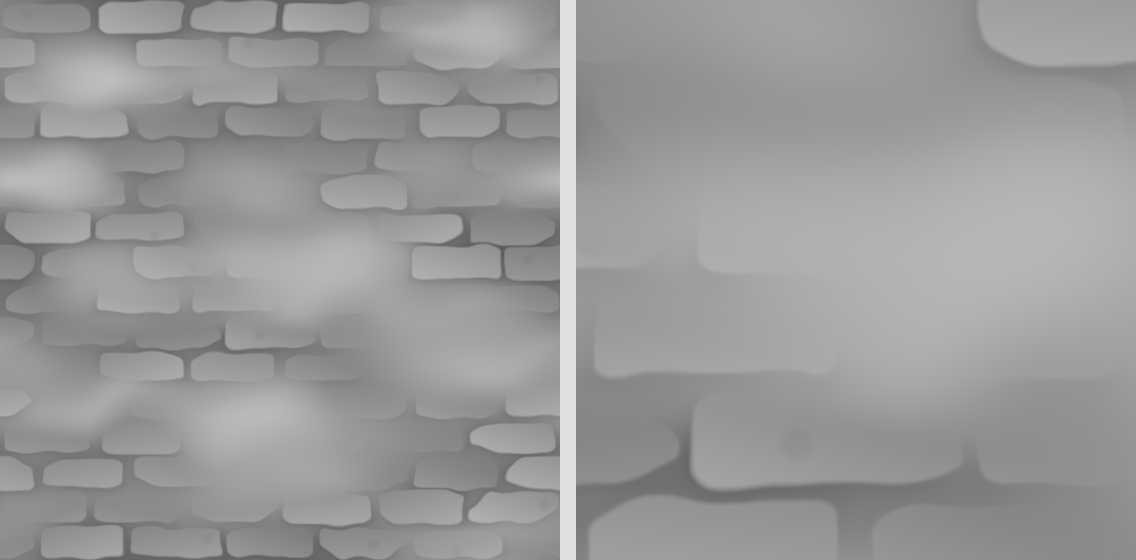
Left, the full canvas; right, a detail of the centre.
Reproduce this texture map procedurally as a WebGL 2 fragment shader.

```glsl
#version 300 es
precision highp float;

uniform vec2 u_resolution;
out vec4 fragColor;

const vec2 BRICKS = vec2(6.0, 16.0);
const vec2 PATCHES = vec2(3.0, 5.0);

vec2 hash2(vec2 p) {
    vec3 h = fract(p.xyx * vec3(0.1031, 0.1030, 0.0973) + 0.317);
    h += dot(h, h.yzx + 33.33);
    return fract((h.xx + h.yz) * h.zy);
}

// Value noise that wraps after the given number of cells
float noise(vec2 uv, vec2 period) {
    vec2 p = uv * period;
    vec2 i = floor(p), f = fract(p);
    f = f * f * f * (f * (f * 6.0 - 15.0) + 10.0);
    float a = hash2(mod(i, period)).x;
    float b = hash2(mod(i + vec2(1.0, 0.0), period)).x;
    float c = hash2(mod(i + vec2(0.0, 1.0), period)).x;
    float d = hash2(mod(i + 1.0, period)).x;
    return mix(mix(a, b, f.x), mix(c, d, f.x), f.y);
}

float smoothMax(float a, float b, float k) {
    float h = max(k - abs(a - b), 0.0) / k;
    return max(a, b) + h * h * k * 0.25;
}

// Box with four corners cut off by different amounts
float stoneDistance(vec2 q, vec2 halfSize, vec2 id) {
    vec2 e = abs(q) - halfSize;
    float d = smoothMax(e.x, e.y, 0.16);
    for (int k = 0; k < 4; k++) {
        vec2 corner = vec2(k & 1, k >> 1) * 2.0 - 1.0;
        vec2 r = hash2(id + corner * 7.0 + 41.0);
        vec2 n = normalize(vec2(mix(0.28, 0.8, r.y), 1.0));
        float cut = 0.12 + 0.6 * r.x * r.x;
        d = smoothMax(d, dot(q * corner, n) - dot(halfSize - vec2(cut, 0.0), n), 0.1);
    }
    return d;
}

// Soft mounds of plaster, one in each jittered cell
float plasterHeight(vec2 uv) {
    vec2 warp = vec2(noise(uv, vec2(7.0, 9.0)), noise(uv + 0.37, vec2(8.0, 11.0))) - 0.5;
    vec2 bent = uv + warp * vec2(0.09, 0.05);
    vec2 p = bent * PATCHES;
    vec2 cell = floor(p);
    // One broad mound lies in the middle
    vec2 middle = (bent - vec2(0.53, 0.49)) / vec2(0.21, 0.085);
    float uncovered = 1.0 - 0.9 * exp(-dot(middle, middle));
    for (int y = -1; y <= 1; y++)
    for (int x = -1; x <= 1; x++) {
        vec2 c = cell + vec2(x, y);
        vec2 id = mod(c, PATCHES);
        vec2 r = hash2(id + 11.0), s = hash2(id + 63.0);
        vec2 radius = vec2(0.16, 0.064) * mix(0.8, 1.25, s.y);
        vec2 d = (p - c - mix(vec2(0.2), vec2(0.8), r)) / PATCHES / radius;
        uncovered *= 1.0 - mix(0.1, 1.0, s.x) * exp(-dot(d, d));
    }
    return 0.465 + 0.26 * (1.0 - uncovered) + 0.08 * (noise(uv, vec2(5.0, 9.0)) - 0.5);
}

void main() {
    vec2 uv = gl_FragCoord.xy / u_resolution;
    float plaster = plasterHeight(uv);
    vec2 p = uv * BRICKS;
    vec2 wobble = vec2(noise(uv, vec2(24.0)), noise(uv + 0.21, vec2(27.0))) - 0.5;

    // Raised stones and the shade they leave in the joints
    float stones = 0.0;
    float light = 1.0;
    for (int y = -1; y <= 1; y++)
    for (int x = -1; x <= 1; x++) {
        float row = floor(p.y) + float(y);
        float shift = mod(row, 2.0) < 0.5 ? 0.4 : 0.0;
        float column = floor(p.x - shift) + float(x);
        vec2 id = mod(vec2(column, row), BRICKS);
        vec2 size = hash2(id + 5.0), tone = hash2(id + 29.0);
        vec2 jitter = hash2(id + 83.0) - 0.5;

        vec2 q = (p - vec2(column + 0.5 + shift, row + 0.5)) * vec2(8.0 / 3.0, 1.0);
        q -= jitter * vec2(0.1, 0.05);
        vec2 halfSize = vec2(1.22, 0.45) + size * vec2(0.13, 0.08);
        float d = stoneDistance(q + wobble * 0.13, halfSize, id);

        vec2 onFace = clamp(q, -halfSize, halfSize);
        float face = 0.515 + 0.12 * tone.x - 0.08 * onFace.y + 0.06 * (tone.y - 0.5) * onFace.x;
        // Occasional round dent
        vec2 dent = q - (hash2(id + 97.0) - 0.5) * vec2(1.8, 0.6);
        face -= 0.025 * step(0.8, size.x) * smoothstep(0.22, 0.08, length(dent));

        stones = max(stones, face - 0.4 * smoothstep(-0.1, 0.06, d));
        float exposed = smoothstep(-0.03, 0.14, face - plaster);
        light *= 1.0 - 0.11 * exposed * exp(-max(d, 0.0) / 0.14);
    }

    float shade = smoothMax(stones, plaster * light, 0.045);
    fragColor = vec4(vec3(shade), 1.0);
}
```
